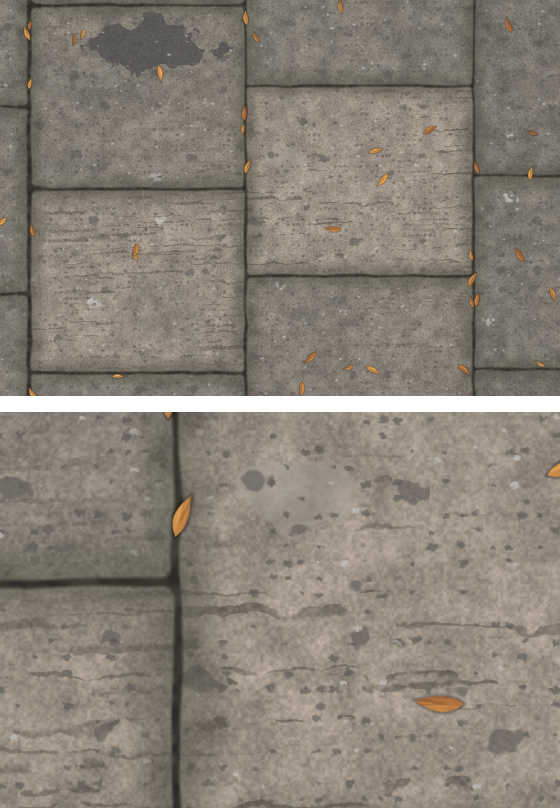
Top: the whole. Bottom: its middle third, enlarged.
This texture is drawn by a Shadertoy shader. Its source:

```glsl
// Lengths are fractions of the canvas height
const float COLUMN_EDGE[5] = float[5](-0.48, 0.074, 0.620, 1.196, 1.77);
const float ROW_START[4] = float[4](0.258, 0.059, 0.303, 0.068);
const float ROW_PITCH[4] = float[4](0.474, 0.464, 0.479, 0.488);
const float JOINT_HALF = 0.0028;
const float CORNER_RADIUS = 0.010;
const float DIRT_REACH = 0.055;
const int LEAF_COUNT = 38;
const vec2 LEAF_HALF = vec2(0.018, 0.0056);
const vec2 WORN_CENTRE = vec2(0.68, 0.45);
const vec2 STAIN_CENTRE = vec2(0.39, 0.89);
const vec2 STAIN_HALF = vec2(0.150, 0.075);
const vec2 PATCH_CENTRE = vec2(0.718, 0.598);
const vec2 PATCH_HALF = vec2(0.045, 0.030);

const vec3 STONE_DARK = vec3(0.475, 0.458, 0.425);
const vec3 STONE_WORN = vec3(0.605, 0.560, 0.515);
const vec3 JOINT_SOIL = vec3(0.215, 0.205, 0.180);
const vec3 EDGE_DIRT = vec3(0.365, 0.360, 0.315);
const vec3 STAIN_GREY = vec3(0.350, 0.345, 0.340);
const vec3 PATCH_PALE = vec3(0.620, 0.590, 0.550);
const vec3 CHIP_DARK = vec3(0.340, 0.330, 0.320);
const vec3 FLECK_WHITE = vec3(0.800, 0.800, 0.790);
const vec3 LEAF_BROWN = vec3(0.590, 0.360, 0.210);
const vec3 LEAF_GOLD = vec3(0.830, 0.600, 0.300);

float hash(vec2 p) {
    vec3 q = fract(p.xyx * 0.1031);
    q += dot(q, q.yzx + 33.33);
    return fract((q.x + q.y) * q.z);
}

vec2 hash2(vec2 p) { return vec2(hash(p), hash(p + 71.7)); }

float noise(vec2 p) {
    vec2 i = floor(p), f = fract(p);
    f = f * f * (3.0 - 2.0 * f);
    return mix(mix(hash(i), hash(i + vec2(1, 0)), f.x),
               mix(hash(i + vec2(0, 1)), hash(i + vec2(1, 1)), f.x), f.y);
}

float fbm(vec2 p) {
    float sum = 0.0, amp = 0.5;
    for (int i = 0; i < 5; i++) {
        sum += amp * noise(p);
        p = mat2(1.6, 1.2, -1.2, 1.6) * p + 17.3;
        amp *= 0.5;
    }
    return sum;
}

// Ragged blobs, at most one per grid cell
float flecks(vec2 p, float scale, float density, float seed) {
    vec2 g = p * scale, cell = floor(g) + seed;
    vec2 q = fract(g) - 0.35 - 0.3 * hash2(cell);
    float radius = mix(0.08, 0.28, hash(cell + 5.1));
    float d = length(q * vec2(0.8, 1.1)) + 0.24 * (noise(g * 6.0) - 0.5) - radius;
    float soft = 0.03 + scale / iResolution.y;
    return step(hash(cell + 9.4), density) * (1.0 - smoothstep(-soft, soft, d));
}

float raggedEllipse(vec2 p, vec2 centre, vec2 halfSize, float roughness) {
    float d = length((p - centre) / halfSize) + roughness * (fbm(p * 21.0) - 0.48);
    return 1.0 - smoothstep(0.92, 1.0, d);
}

void mainImage(out vec4 fragColor, in vec2 fragCoord) {
    vec2 p = fragCoord / iResolution.y;
    float px = 1.0 / iResolution.y;

    // Slab layout: columns with their own row offsets
    vec2 w = p + 0.005 * (vec2(noise(p * 22.0), noise(p * 22.0 + 40.0)) - 0.5);
    int col = 0;
    for (int i = 1; i < 4; i++) col += int(step(COLUMN_EDGE[i], w.x));
    float left = COLUMN_EDGE[col], right = COLUMN_EDGE[col + 1];
    float row = floor((w.y - ROW_START[col]) / ROW_PITCH[col]);
    vec2 id = vec2(float(col), row);
    vec2 centre = vec2(0.5 * (left + right), ROW_START[col] + (row + 0.5) * ROW_PITCH[col]);
    vec2 halfSize = 0.5 * vec2(right - left, ROW_PITCH[col]);
    float gap = JOINT_HALF * (0.6 + 0.9 * noise(p * 14.0) + 0.8 * step(p.x, 0.3) * step(abs(p.x - 0.074), 0.03));
    vec2 q = abs(w - centre) - halfSize + gap + CORNER_RADIUS;
    float edge = length(max(q, 0.0)) + min(max(q.x, q.y), 0.0) - CORNER_RADIUS;

    // Stone: worn slabs near the middle are paler and warmer
    float worn = 1.0 - smoothstep(0.28, 0.56, distance(centre, WORN_CENTRE));
    float broad = fbm(p * 5.0 + id * 7.0), mottle = fbm(p * 38.0);
    float grain = noise(p * 260.0) + noise(p * 480.0) - 1.0;
    vec3 color = mix(STONE_DARK, STONE_WORN, clamp(worn + 0.9 * (broad - 0.48), 0.0, 1.0));
    color *= 1.0 + 0.06 * (hash(id + 3.0) - 0.5) + 0.38 * (mottle - 0.48) + 0.15 * grain;

    // Dragged scratches and surface damage
    float scratch = smoothstep(0.72, 0.88, noise(p * vec2(13.0, 190.0) + 3.0 * mottle));
    color *= 1.0 - 0.26 * scratch * worn * smoothstep(0.35, 0.6, broad);
    color = mix(color, PATCH_PALE * (0.9 + 0.25 * mottle), 0.65 * raggedEllipse(p, PATCH_CENTRE, PATCH_HALF, 1.4));
    float stain = raggedEllipse(p, STAIN_CENTRE, STAIN_HALF, 2.6);
    color = mix(color, STAIN_GREY * (0.95 + 0.12 * grain), 0.85 * stain);
    color = mix(color, CHIP_DARK, 0.55 * flecks(p, 24.0, 0.16, 11.0));
    color = mix(color, CHIP_DARK, 0.60 * flecks(p, 75.0, 0.24, 37.0));
    color = mix(color, FLECK_WHITE, 0.60 * flecks(p, 90.0, 0.035, 53.0));
    color = mix(color, FLECK_WHITE, 0.70 * flecks(p, 19.0, 0.025, 83.0) * smoothstep(0.3, 0.6, noise(p * 130.0)));

    // Grime along the edges, then soil in the joints
    float dirt = 1.0 - smoothstep(0.0, DIRT_REACH * (0.35 + broad), -edge);
    color = mix(color, EDGE_DIRT * (0.85 + 0.3 * mottle + 0.1 * grain), 0.62 * dirt);
    vec3 soil = JOINT_SOIL * (0.75 + 0.5 * noise(p * 120.0));
    color = mix(color, soil, smoothstep(-0.0018 - px, 0.0012 + px, edge));

    // Fallen leaves: every third one lies in a column joint
    for (int i = 0; i < LEAF_COUNT; i++) {
        vec2 seed = vec2(float(i) * 3.7 + 1.3, 8.9);
        vec2 pos = hash2(seed) * vec2(iResolution.x / iResolution.y, 1.0);
        float angle = 6.2832 * hash(seed + 21.0);
        if (i % 3 == 0) {
            pos.x = COLUMN_EDGE[1 + (i / 3) % 3] + 0.016 * (hash(seed + 4.0) - 0.5);
            angle = 1.57 + 1.2 * (hash(seed + 6.0) - 0.5);
        }
        vec2 axis = vec2(cos(angle), sin(angle)), r = p - pos;
        vec2 l = vec2(dot(r, axis), dot(r, vec2(-axis.y, axis.x)));
        vec2 size = LEAF_HALF * mix(0.7, 1.15, hash(seed + 31.0));
        float t = l.x / size.x;
        float d = abs(l.y + 0.0015 * t * t) - size.y * (1.0 - t * t) * (1.0 - 0.3 * t);
        d = max(d, abs(l.x) - size.x);
        color *= 1.0 - 0.3 * (1.0 - smoothstep(0.0, 0.004, d));
        vec3 leaf = mix(LEAF_BROWN, LEAF_GOLD, clamp(hash(seed + 44.0) + 0.35 * l.y / size.y, 0.0, 1.0));
        leaf *= 0.88 + 0.24 * noise(l * vec2(90.0, 700.0));
        color = mix(color, leaf, 1.0 - smoothstep(-px, px, d));
    }
    fragColor = vec4(clamp(color, 0.0, 1.0), 1.0);
}
```
